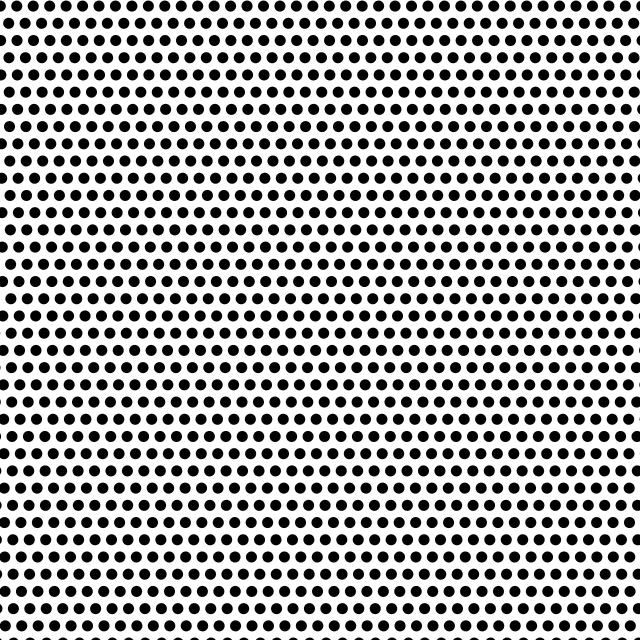
A three.js fragment shader for this pattern:

```glsl
// Black round dots on white, in level rows that step sideways by half a pitch.
// Each row also drifts slightly further right, so the columns lean gently.
// The nearest row and dot are found by rounding, then drawn as a circle.

varying vec2 vUv;

void main() {
  vec2 pitch = vec2(0.0257, 0.0269);

  // Rows are counted downward from the top one.
  float rowPosition = (0.9905 - vUv.y) / pitch.y;
  float row = floor(rowPosition + 0.5);

  // Half-pitch stagger plus a small drift per row.
  float dotPosition = (vUv.x - 0.0005) / pitch.x - row * 0.5084;
  float dotIndex = floor(dotPosition + 0.5);

  // Signed distance to the edge of the nearest dot, smoothed over one pixel.
  vec2 offset = vec2(dotPosition - dotIndex, rowPosition - row) * pitch;
  float edgeDistance = length(offset) - 0.0086;
  float pixel = fwidth(vUv.y);
  float paper = clamp(edgeDistance / pixel + 0.5, 0.0, 1.0);

  gl_FragColor = vec4(mix(vec3(0.0), vec3(1.0), paper), 1.0);
}
```
